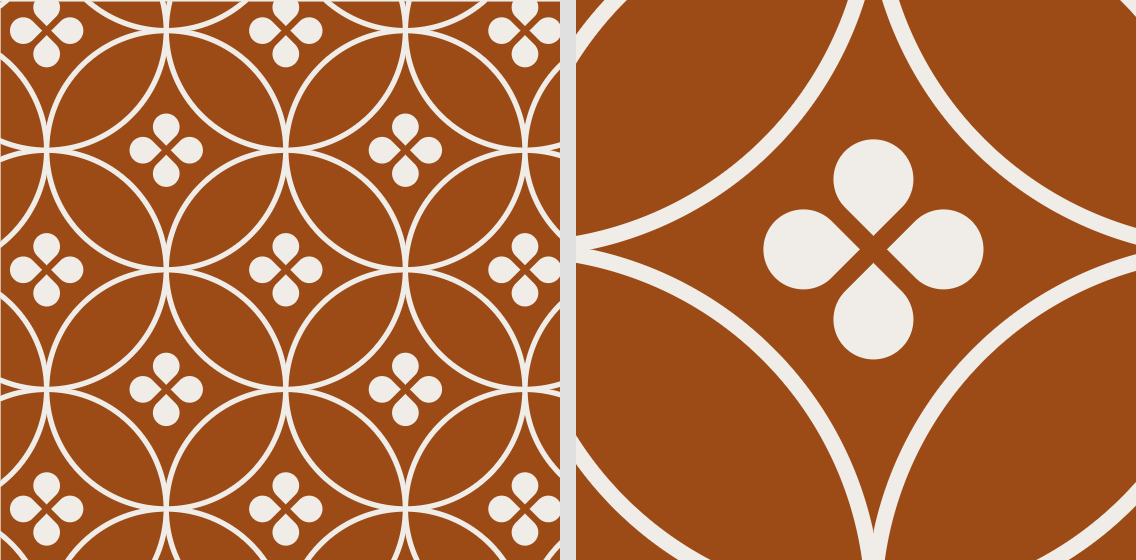
Left: the whole. Right: its middle third, enlarged.
Write a three.js fragment shader that draws this pattern.

```glsl
// Overlapping ring lattice with a four-petal flower in every star-shaped gap.
varying vec2 vUv;

const vec3 GROUND = vec3(0.61, 0.29, 0.085);
const vec3 CREAM = vec3(0.94, 0.93, 0.91);
const vec2 ANCHOR = vec2(0.0833, 0.9453);   // centre of one flower
const float RING_RADIUS = 0.21354;          // half of the repeat
const float LINE_HALF_WIDTH = 0.0048;
const float PETAL_RADIUS = 0.0238;
const float PETAL_OFFSET = 0.0417;          // flower centre to petal centre
const float TOP_MARGIN = 0.0028;
const float LEFT_MARGIN = 0.0012;

// Round drop whose lower end runs to a right-angled tip.
float dropDistance(vec2 p, float radius) {
  vec2 q = vec2(p.x - p.y, -p.x - p.y) * sqrt(0.5);
  float corner = max(q.x, q.y);
  return (min(q.x, q.y) > 0.0 ? corner : length(q)) - radius;
}

// Four drops pointing at the centre, folded into one.
float flowerDistance(vec2 p) {
  p = abs(p);
  p = vec2(min(p.x, p.y), max(p.x, p.y));
  return dropDistance(p - vec2(0.0, PETAL_OFFSET), PETAL_RADIUS);
}

float ringDistance(vec2 p) {
  return abs(length(p) - RING_RADIUS) - LINE_HALF_WIDTH;
}

// Position relative to the nearest centre of a square lattice.
vec2 latticeCell(vec2 p) {
  return mod(p + RING_RADIUS, 2.0 * RING_RADIUS) - RING_RADIUS;
}

void main() {
  float pixel = fwidth(vUv.x);
  float shape = 1.0;

  // Two lattices, the second shifted by half a repeat
  for (int i = 0; i < 2; i++) {
    vec2 cell = latticeCell(vUv - ANCHOR - float(i) * RING_RADIUS);
    shape = min(shape, min(ringDistance(cell), flowerDistance(cell)));
  }

  // Pale margins along the top and left edges
  shape = min(shape, 1.0 - TOP_MARGIN - vUv.y);
  shape = min(shape, vUv.x - LEFT_MARGIN);

  float coverage = clamp(0.5 - shape / pixel, 0.0, 1.0);
  gl_FragColor = vec4(mix(GROUND, CREAM, coverage), 1.0);
}
```
